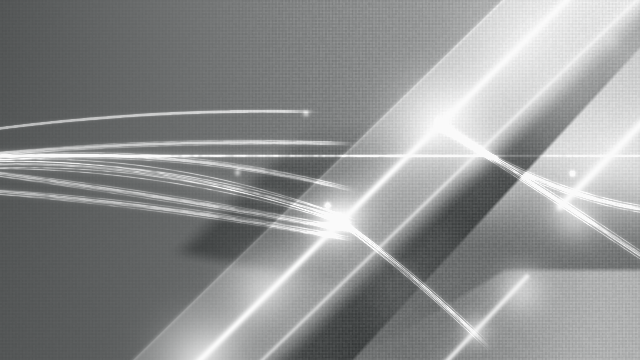
A WebGL 2 fragment shader for this background:

```glsl
#version 300 es
precision highp float;
// Silver diagonal light beams crossing woven panels, with fine curved strands of light.
uniform vec2 u_resolution;
out vec4 fragColor;

float hash(vec2 p) { return fract(sin(dot(p, vec2(127.1, 311.7))) * 43758.5453); }

float noise(vec2 p) {
  vec2 i = floor(p), f = fract(p);
  f = f * f * (3.0 - 2.0 * f);
  return mix(mix(hash(i), hash(i + vec2(1, 0)), f.x),
             mix(hash(i + vec2(0, 1)), hash(i + vec2(1, 1)), f.x), f.y);
}

float line(float d, float width) { return exp(-d * d / (width * width)); }

float spot(vec2 p, vec2 center, float radius) { return line(length(p - center), radius); }

float segment(vec2 p, vec2 a, vec2 b) {
  vec2 ab = b - a;
  return length(p - a - ab * clamp(dot(p - a, ab) / dot(ab, ab), 0.0, 1.0));
}

// Bundle of fine strands along y = c.x + c.y * t + c.z * t * t
float bundle(vec2 p, vec2 start, vec3 c, float spread, float len) {
  float t = p.x - start.x, sum = 0.0;
  float middle = start.y + c.x + t * (c.y + t * c.z);
  float width = max(0.0018, 0.55 / u_resolution.y);
  for (int i = 0; i < 7; i++) {
    float k = float(i);
    float offset = (k / 3.0 - 1.0) * spread * (0.75 + 0.25 * sin(t * 4.0 + k * 2.0));
    float shimmer = 0.35 + 0.65 * noise(vec2(t * 60.0, k * 7.0 + spread * 900.0));
    sum += line(p.y - middle - offset, width) * shimmer;
  }
  float haze = 0.35 * line(p.y - middle, spread + 0.003);
  return (min(sum, 1.3) + haze) * smoothstep(-0.01, 0.01, t) * (1.0 - smoothstep(len - 0.12, len, t));
}

void main() {
  vec2 p = gl_FragCoord.xy / u_resolution.y;
  p.x *= 1.7778 * u_resolution.y / u_resolution.x;
  float x = p.x, y = p.y;

  // Diagonal coordinates, zero on each edge
  float panelEdge = x - 1.026 * y - 0.37;
  float beam = (x - 1.0185 * y - 0.556) * 0.7;
  float thinBeam = (x - 1.04 * y - 0.729) * 0.7;
  float farEdge = x - 0.92 * y - 0.98;

  // Backdrop and the soft shadow behind the panel
  float v = 0.335 + 0.10 * x + 0.12 * x * y;
  float shadow = smoothstep(-0.22, -0.13, panelEdge) * smoothstep(0.27, 0.32, y + 0.2 * (x - 0.52));
  shadow *= (1.0 - smoothstep(0.5, 0.68, y)) * (1.0 - smoothstep(0.0, 0.22, panelEdge) * 0.7);
  v -= 0.14 * shadow;

  // Translucent panel, dark strip and bright far side
  float panel = smoothstep(-0.004, 0.004, panelEdge);
  v += panel * (0.13 + 0.05 * y) + 0.07 * line(panelEdge, 0.008);
  float strip = mix(0.28, 0.66, smoothstep(0.48, 0.88, y));
  strip += 0.09 * spot(p, vec2(1.11, 0.22), 0.1) + 0.06 * (noise(p * 9.0) - 0.5);
  v = mix(v, strip, smoothstep(-0.005, 0.07, thinBeam));
  float far = mix(0.43, 0.80, smoothstep(0.27, 0.58, y + 0.08 * (noise(p * 6.0) - 0.5)));
  float wedge = smoothstep(0.0, 0.02, min(0.26 - y, 0.6 * (x - 0.97) - y));
  far = mix(far, 0.45 + 0.24 * smoothstep(1.1, 1.7, x), wedge);
  v = mix(v, far, smoothstep(-0.008, 0.008, farEdge));

  // Woven texture, stronger to the right
  vec2 cell = p * 108.0 * 6.2832;
  float weave = sin(cell.x) * 0.5 + sin(cell.y) * 0.5 + 0.8 * (hash(floor(p * 216.0)) - 0.5);
  v += weave * mix(0.012, 0.04, smoothstep(0.4, 1.0, x));

  // Broad glows where beams and strands meet
  float glow = 0.24 * exp(-abs(beam) / 0.045) + 0.10 * exp(-abs(thinBeam) / 0.02);
  glow += 0.5 * spot(p, vec2(0.937, 0.393), 0.075) + 0.4 * spot(p, vec2(1.215, 0.657), 0.13);
  glow += 0.25 * spot(p, vec2(0.73, 0.20), 0.09) + 0.35 * spot(p, vec2(0.556, 0.0), 0.11);
  glow += 0.2 * spot(p, vec2(1.45, 0.86), 0.18) + 0.2 * spot(p, vec2(1.32, 0.58), 0.06);
  glow += 0.25 * spot(p, vec2(1.66, 0.52), 0.17) + 0.3 * spot(p, vec2(1.45, 0.19), 0.065);
  glow += 0.3 * spot(p, vec2(1.32, 0.08), 0.04) + 0.1 * spot(p, vec2(1.70, 0.88), 0.025);
  glow += 0.25 * spot(p, vec2(1.60, 0.39), 0.06);

  // Strands on the left: offset, slope, bend, spread
  vec4 curves[6] = vec4[6](
    vec4(0.641, 0.130, -0.085, 0.003), vec4(0.572, 0.089, -0.061, 0.006),
    vec4(0.560, 0.077, -0.165, 0.008), vec4(0.545, 0.022, -0.187, 0.018),
    vec4(0.519, -0.130, -0.030, 0.009), vec4(0.468, -0.073, -0.061, 0.009));
  float strands = 0.0;
  for (int i = 0; i < 6; i++) {
    float len = i == 0 ? 0.92 : 1.02;
    strands += bundle(p, vec2(-0.02, 0.0), curves[i].xyz, curves[i].w, len) * (i == 3 ? 0.34 : 0.24);
  }
  // Strands fanning out from the two bright crossings
  strands += 0.34 * bundle(p, vec2(0.937, 0.393), vec3(0.0, -0.72, -0.30), 0.012, 0.44);
  strands += 0.28 * bundle(p, vec2(1.215, 0.657), vec3(0.0, -0.62, -0.05), 0.012, 0.66);
  strands += 0.22 * bundle(p, vec2(1.215, 0.657), vec3(0.0, -0.68, 0.46), 0.010, 0.66);

  // Horizontal ray and small sparks
  float ray = line(y - 0.567, 0.0035) * (0.6 + 0.4 * noise(vec2(x * 90.0, 3.0)));
  strands += ray * 0.6 * (1.0 - 0.75 * smoothstep(0.85, 1.5, x)) + 0.1 * line(y - 0.567, 0.015) * (1.0 - smoothstep(0.2, 1.1, x));
  strands += 0.3 * (spot(p, vec2(0.85, 0.685), 0.009) + spot(p, vec2(0.66, 0.52), 0.009));
  strands += 0.3 * (spot(p, vec2(1.59, 0.518), 0.008) + spot(p, vec2(0.91, 0.43), 0.009));

  // White beam cores
  float upper = segment(p, vec2(1.556, 0.426), vec2(1.82, 0.696));
  float lower = segment(p, vec2(1.235, -0.01), vec2(1.463, 0.231));
  float cores = line(beam, 0.010) + 0.5 * line(thinBeam, 0.006);
  cores += line(upper, 0.012) + 0.75 * line(lower, 0.008);
  glow += 0.2 * exp(-upper / 0.04) + 0.12 * exp(-lower / 0.03);

  v = mix(v + glow * (1.15 - v) + strands, 0.98, clamp(cores, 0.0, 1.0));
  v = clamp(v, 0.0, 0.98);
  vec3 tint = vec3(-0.012, 0.003, 0.004) * (1.0 - v);
  fragColor = vec4(v + tint, 1.0);
}
```
